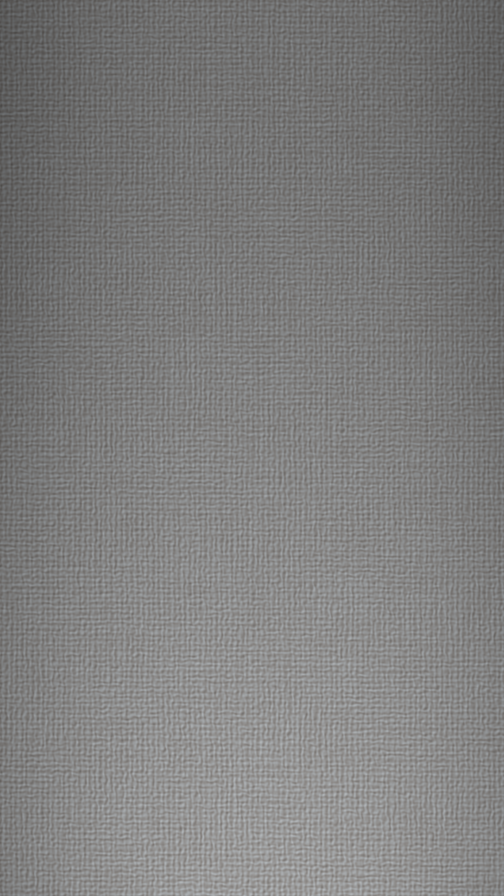
A WebGL 1 fragment shader for this texture:

```glsl
precision highp float;

uniform vec2 u_resolution;

const float TAU = 6.2831853;
const vec2 THREADS = vec2(96.0, 171.0);      // repeats across and down
const vec3 WARM_GROOVE = vec3(1.022, 0.998, 0.980);
const vec3 COOL_CREST = vec3(0.984, 1.002, 1.014);

vec2 hashGradient(vec2 cell) {
  vec3 h = fract(cell.xyx * vec3(0.1031, 0.1030, 0.0973));
  h += dot(h, h.yzx + 33.33);
  float angle = TAU * fract((h.x + h.y) * h.z);
  return vec2(cos(angle), sin(angle));
}

float gradientNoise(vec2 p) {
  vec2 cell = floor(p);
  vec2 f = fract(p);
  vec2 w = f * f * f * (f * (f * 6.0 - 15.0) + 10.0);
  float a = dot(hashGradient(cell), f);
  float b = dot(hashGradient(cell + vec2(1.0, 0.0)), f - vec2(1.0, 0.0));
  float c = dot(hashGradient(cell + vec2(0.0, 1.0)), f - vec2(0.0, 1.0));
  float d = dot(hashGradient(cell + vec2(1.0, 1.0)), f - vec2(1.0, 1.0));
  return mix(mix(a, b, w.x), mix(c, d, w.x), w.y);
}

// Uneven threads: slight drift plus a short wobble that breaks the lines
vec2 warpThreads(vec2 q) {
  vec2 drift = vec2(gradientNoise(q * 0.08 + 17.3), gradientNoise(q * 0.08 + 61.7));
  vec2 wobble = vec2(gradientNoise(q * 0.83 + 5.1), gradientNoise(q * 0.83 + 93.4));
  return q + 0.3 * drift + 0.42 * wobble;
}

// Embossed weave: crossing ridges of uneven strength with a rough grain
float weaveHeight(vec2 q) {
  vec2 ridge = 0.5 - 0.5 * cos(TAU * warpThreads(q));
  float lead = 0.46 + 0.3 * gradientNoise(q * vec2(0.06, 0.08) + 40.2);
  float patchLead = 0.35 * gradientNoise(q * 0.4 + 12.8);
  float grain = gradientNoise(q * 1.37 + 8.6);
  return mix(ridge.x, ridge.y, clamp(lead + patchLead, 0.15, 0.85)) + 0.62 * grain;
}

// Long faint slubs along both thread directions
float slubs(vec2 q) {
  float across = gradientNoise(q * vec2(0.07, 0.8) + 23.9);
  float down = gradientNoise(q * vec2(0.8, 0.07) + 71.5);
  return across + down;
}

// Soft light falling off to the top and both sides
float roomLight(vec2 uv) {
  float side = abs(uv.x - 0.53) * 2.0;
  float level = mix(0.612, 0.437, smoothstep(-0.15, 1.1, uv.y));
  level -= 0.080 * pow(side, 2.4);
  float corner = side * side * pow(1.0 - uv.y, 6.0);
  return level - 0.035 * corner;
}

void main() {
  vec2 uv = gl_FragCoord.xy / u_resolution;
  vec2 q = uv * THREADS;

  // Relief shading from the slope toward the light
  vec2 toLight = vec2(0.16, -0.16);
  float slope = weaveHeight(q - toLight) - weaveHeight(q + toLight);
  float height = weaveHeight(q) - 0.5;
  float relief = 0.070 * slope + 0.055 * height + 0.014 * slubs(q);

  float light = roomLight(uv);
  float value = light + relief * light * 2.0;
  vec3 tint = mix(WARM_GROOVE, COOL_CREST, smoothstep(-0.06, 0.06, relief));
  gl_FragColor = vec4(clamp(value * tint, 0.0, 1.0), 1.0);
}
```
